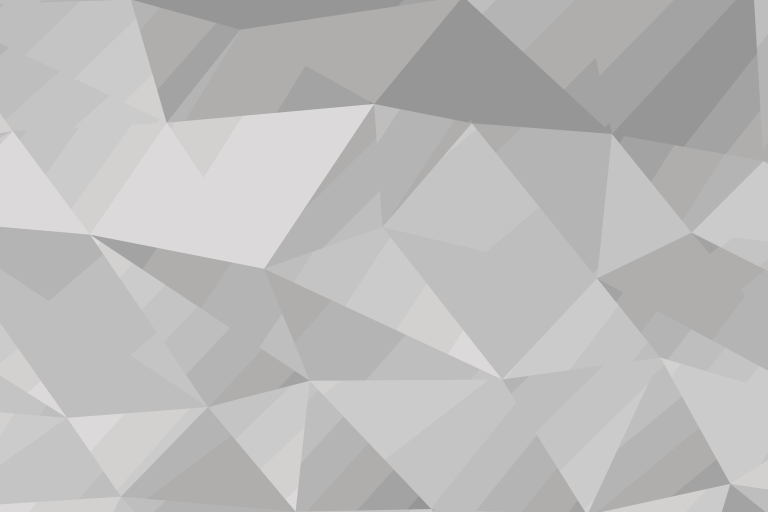
Reproduce this background procedurally as a Shadertoy shader.

```glsl
const vec2 CELL = vec2(0.30, 0.25);    // mesh spacing in canvas heights
const vec2 JITTER = vec2(0.30, 0.28);  // small enough to keep quads simple
const int LEVELS = 9;

const vec3 GREYS[LEVELS] = vec3[LEVELS](
    vec3(0.592, 0.590, 0.590), vec3(0.640, 0.638, 0.638),
    vec3(0.685, 0.681, 0.674), vec3(0.708, 0.706, 0.706),
    vec3(0.746, 0.744, 0.744), vec3(0.770, 0.768, 0.768),
    vec3(0.798, 0.796, 0.796), vec3(0.826, 0.820, 0.810),
    vec3(0.862, 0.852, 0.857));

vec2 hash2(vec2 p) {
    vec3 q = fract(p.xyx * vec3(0.1031, 0.1030, 0.0973));
    q += dot(q, q.yzx + 33.33);
    return fract((q.xx + q.yz) * q.zy);
}

float gradientDot(vec2 corner, vec2 p) {
    float angle = 6.2832 * hash2(corner + 71.0).x;
    return dot(vec2(cos(angle), sin(angle)), p - corner);
}

float gradientNoise(vec2 p) {
    vec2 i = floor(p), f = p - i;
    vec2 u = f * f * f * (f * (f * 6.0 - 15.0) + 10.0);
    float low = mix(gradientDot(i, p), gradientDot(i + vec2(1, 0), p), u.x);
    float high = mix(gradientDot(i + vec2(0, 1), p), gradientDot(i + 1.0, p), u.x);
    return mix(low, high, u.y);
}

float cross2(vec2 a, vec2 b) {
    return a.x * b.y - a.y * b.x;
}

float area(vec2 a, vec2 b, vec2 c) {
    return cross2(b - a, c - a);
}

// Alternate rows are staggered so that the facets zigzag
vec2 meshVertex(vec2 cell) {
    float stagger = 0.5 * mod(cell.y, 2.0) - 0.25;
    vec2 offset = JITTER * (2.0 * hash2(cell + 20.0) - 1.0);
    return CELL * (cell + vec2(stagger, 0.0) + offset);
}

float edgeDistance(vec2 p, vec2 a, vec2 b) {
    return cross2(b - a, p - a) / length(b - a);
}

float triangleCoverage(vec2 p, vec2 a, vec2 b, vec2 c, float pixel) {
    float inside = min(edgeDistance(p, a, b),
                       min(edgeDistance(p, b, c), edgeDistance(p, c, a)));
    return clamp(inside / pixel + 0.5, 0.0, 1.0);
}

// Stepped palette lookup with a one pixel blend between levels
vec3 steppedGrey(float level, float blend) {
    level = clamp(level, 0.0, float(LEVELS) - 0.001);
    int i = int(level);
    float next = smoothstep(1.0 - blend, 1.0, fract(level));
    return mix(GREYS[i], GREYS[min(i + 1, LEVELS - 1)], next);
}

// Facet tone: dark along the top, bright on the left flank
float facetLevel(vec2 center, float random, float aspect) {
    vec2 uv = center / vec2(aspect, 1.0);
    float dark = smoothstep(0.70, 0.86, uv.y) * smoothstep(0.05, 0.3, uv.x);
    float bright = 1.0 - smoothstep(0.1, 0.3, length(uv - vec2(0.12, 0.62)));
    float spread = 5.6 * (1.0 - 0.5 * dark) * (random - 0.5);
    return 5.4 - 4.2 * dark + 2.2 * bright + spread + gradientNoise(center * 2.5);
}

vec3 facetColor(vec2 p, vec2 center, vec2 id, float aspect, float pixel) {
    vec2 band = hash2(id + 43.0);
    float angle = -0.75 + 0.4 * (band.x - 0.5);
    float slope = 30.0 * (band.y - 0.5);
    float level = facetLevel(center, hash2(id + 5.0).x, aspect);
    level += slope * dot(p - center, vec2(cos(angle), sin(angle)));
    return steppedGrey(level, max(abs(slope) * pixel, 0.0001));
}

// Colour premultiplied by coverage, coverage in alpha
vec4 facet(vec2 p, vec2 a, vec2 b, vec2 c, vec2 id, float aspect, float pixel) {
    float coverage = triangleCoverage(p, a, b, c, pixel);
    if (coverage <= 0.0) return vec4(0.0);
    vec3 color = facetColor(p, (a + b + c) / 3.0, id, aspect, pixel);
    return vec4(color, 1.0) * coverage;
}

void mainImage(out vec4 fragColor, in vec2 fragCoord) {
    float aspect = iResolution.x / iResolution.y;
    float pixel = 1.0 / iResolution.y;
    vec2 p = fragCoord * pixel;
    vec2 home = floor(p / CELL);
    vec4 sum = vec4(0.0);

    for (int y = -1; y <= 1; y++)
    for (int x = -1; x <= 1; x++) {
        vec2 cell = home + vec2(x, y);
        vec2 a = meshVertex(cell);
        vec2 b = meshVertex(cell + vec2(1, 0));
        vec2 c = meshVertex(cell + vec2(1, 1));
        vec2 d = meshVertex(cell + vec2(0, 1));

        // Split along the diagonal that keeps both triangles open
        bool splitAC = min(area(a, b, c), area(a, c, d)) >
                       min(area(a, b, d), area(b, c, d));
        vec2 otherId = cell + vec2(137.0, 59.0);
        sum += facet(p, a, b, splitAC ? c : d, cell, aspect, pixel);
        sum += facet(p, splitAC ? a : b, c, d, otherId, aspect, pixel);
    }
    fragColor = vec4(sum.rgb / max(sum.a, 0.001), 1.0);
}
```
